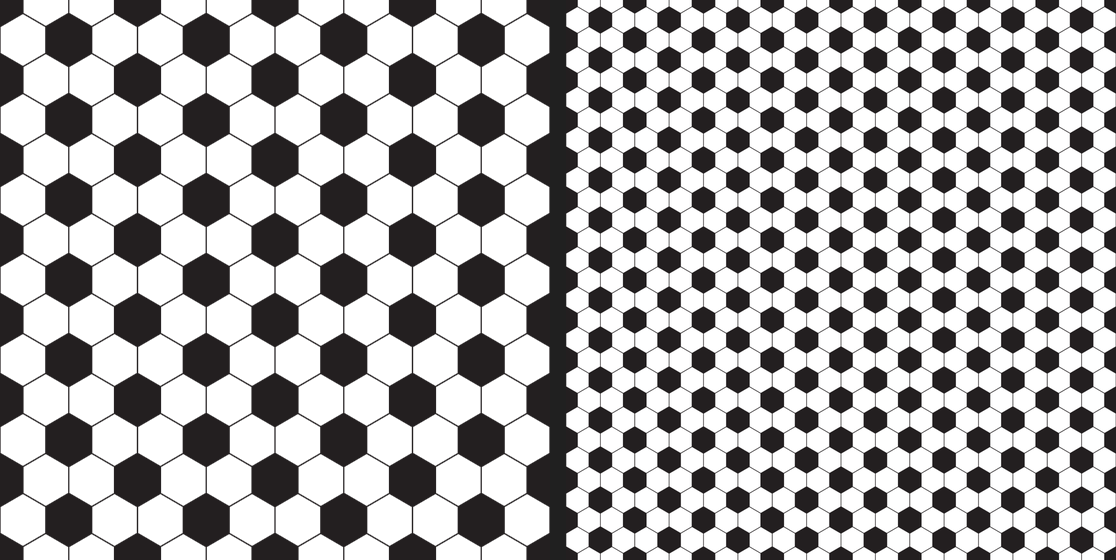
Left: one tile. Right: repeated 2 by 2.
This pattern is drawn by a WebGL 1 fragment shader. Its source:

```glsl
precision highp float;
// Football-style honeycomb: white hexagons with thin dark outlines, every third cell solid dark.
// The canvas holds 12 cells by 14 rows; the nearer of two rectangular lattices gives the
// cell centre, whose column and row decide the fill.

uniform vec2 u_resolution;

const vec2 HEX_PERIOD = vec2(1.0, 1.7320508); // one cell wide, two rows tall

// Centre of the pointy-topped, unit-width hexagon containing p.
vec2 hexCentre(vec2 p) {
  vec2 evenRow = floor(p / HEX_PERIOD + 0.5) * HEX_PERIOD;
  vec2 oddRow = (floor(p / HEX_PERIOD) + 0.5) * HEX_PERIOD;
  vec2 toEven = p - evenRow;
  vec2 toOdd = p - oddRow;
  return dot(toEven, toEven) < dot(toOdd, toOdd) ? evenRow : oddRow;
}

// Distance from a point inside the hexagon to its nearest side.
float sideDistance(vec2 q) {
  q = abs(q);
  return 0.5 - max(q.x, dot(q, vec2(0.5, 0.8660254)));
}

void main() {
  // 12 columns and 7 row pairs, so both directions wrap.
  vec2 p = gl_FragCoord.xy / u_resolution * vec2(12.0, 7.0) * HEX_PERIOD;
  float pixel = 12.0 / u_resolution.x;

  vec2 centre = hexCentre(p);
  float row = floor(centre.y / (0.5 * HEX_PERIOD.y) + 0.5);

  // Solid cells sit three apart, shifted by one and a half on alternate rows.
  float isSolid = 1.0 - step(1.0, mod(centre.x + 1.5 * row + 0.5, 3.0));

  // Outlines straddle the sides; they also widen the solid cells slightly.
  float inside = sideDistance(p - centre) - 0.014;
  float white = clamp(inside / (1.15 * pixel) + 0.5, 0.0, 1.0) * (1.0 - isSolid);

  vec3 ink = vec3(0.137, 0.122, 0.126);
  gl_FragColor = vec4(mix(ink, vec3(1.0), white), 1.0);
}
```
